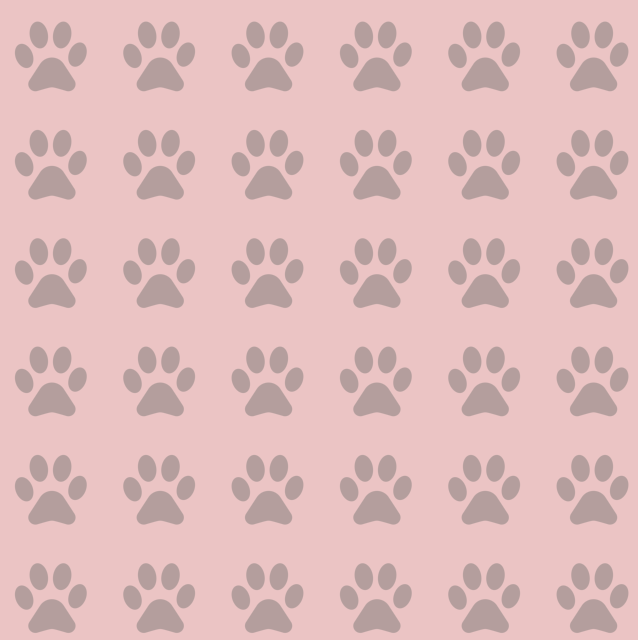
Reproduce this pattern procedurally as a WebGL 2 fragment shader.

```glsl
#version 300 es
precision highp float;

uniform vec2 u_resolution;
out vec4 fragColor;

// Approximate distance to an ellipse whose top leans right by tilt
float tiltedEllipse(vec2 p, vec2 radii, float tilt) {
    float c = cos(tilt), s = sin(tilt);
    vec2 q = vec2(c * p.x - s * p.y, s * p.x + c * p.y);
    float k = length(q / radii);
    return k * (k - 1.0) / max(length(q / (radii * radii)), 1e-4);
}

// Distance to the hull of two circles
float taperedCapsule(vec2 p, vec2 a, vec2 b, float ra, float rb) {
    float len = length(b - a);
    vec2 axis = (b - a) / len;
    p -= a;
    vec2 q = vec2(abs(p.x * axis.y - p.y * axis.x), dot(p, axis));
    float slope = (ra - rb) / len;
    float side = sqrt(1.0 - slope * slope);
    float k = dot(q, vec2(-slope, side));
    if (k < 0.0) return length(q) - ra;
    if (k > side * len) return length(q - vec2(0.0, len)) - rb;
    return dot(q, vec2(side, slope)) - ra;
}

float pawDistance(vec2 p) {
    // Pad: mirrored capsules, with a softened mirror to round the notch
    float x = p.x - 1.3;
    vec2 folded = vec2(sqrt(x * x + 9.0), p.y);
    float d = taperedCapsule(folded, vec2(0.0, -18.0), vec2(20.0, -33.0), 17.2, 8.5);

    // Toes: an inner and an outer one on each side
    for (int i = 0; i < 4; i++) {
        float side = i < 2 ? -1.0 : 1.0;
        float outer = float(i % 2);
        vec2 center = mix(vec2(14.0, 26.0), vec2(32.0, 1.7 + 0.8 * side), outer);
        vec2 radii = mix(vec2(10.9, 16.2), vec2(10.3, 15.1), outer);
        vec2 toe = vec2((p.x + 0.4 * (1.0 - outer)) * side, p.y) - center;
        d = min(d, tiltedEllipse(toe, radii, mix(0.17, 0.38, outer)));
    }
    return d;
}

void main() {
    // The canvas is 768 units high, with one paw every 130 units
    float pixel = 768.0 / u_resolution.y;
    vec2 pos = gl_FragCoord.xy * pixel;
    vec2 cell = mod(pos - vec2(61.0, 50.0) + 65.0, 130.0) - 65.0;

    float paw = 1.0 - smoothstep(-0.75 * pixel, 0.75 * pixel, pawDistance(cell));
    vec3 pink = vec3(0.92, 0.77, 0.77);
    vec3 mauve = vec3(0.705, 0.62, 0.615);
    fragColor = vec4(mix(pink, mauve, paw), 1.0);
}
```
